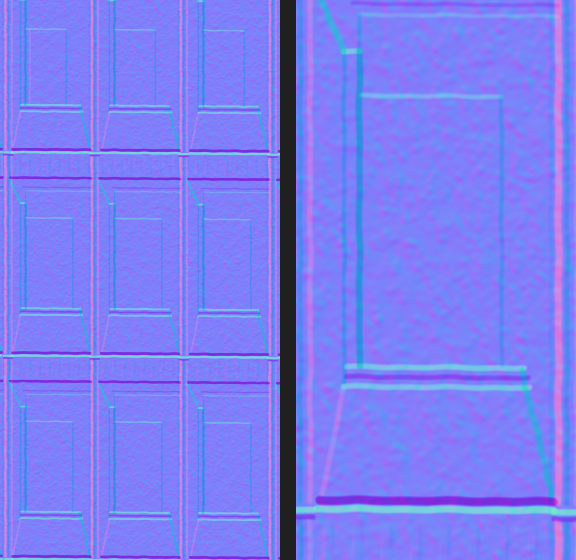
Left, the full canvas; right, a detail of the centre.
Write a Shadertoy shader that draws this texture map.

```glsl
// Tangent-space normal map of panelled wainscot: framed panels, sloped sills, ledges and posts.

// Layout in design units: the canvas is 384 wide and 768 high, y down
const vec2  CANVAS = vec2(384.0, 768.0);
const vec2  CELL   = vec2(122.0, 279.0);
const vec2  ORIGIN = vec2(8.0, -68.0);
const float TILT   = 0.008;       // slight sag of the rows to the right
const float WOBBLE = 0.35;        // hand-worn waviness of edges
const float EDGE_SOFTNESS = 0.8;
const float BAND_BOTTOM = 34.0;
const float SILL_TOP    = 222.0;
const float SILL_BOTTOM = 274.0;

// Surface slopes (x right, y up) of the facing edges
const vec2 UP    = vec2(-0.08, 0.85);
const vec2 DOWN  = vec2(-0.03, -0.85);
const vec2 RIGHT = vec2(0.90, 0.03);
const vec2 LEFT  = vec2(-0.75, 0.12);

const vec2  GRAIN_DIR = vec2(-0.82, 0.57);
const float GRAIN_AMOUNT = 0.42;
const vec2  BASE_SLOPE = vec2(0.0, -0.005);
const float BLUE_GAIN = 0.96;

float softness;

vec2 hash2(vec2 p) {
    vec3 q = fract(vec3(p.xyx) * vec3(0.1031, 0.103, 0.0973));
    q += dot(q, q.yzx + 33.33);
    return fract((q.xx + q.yz) * q.zy);
}

// Slope of cellular bumps and pits scattered around jittered points
vec2 cellSlope(vec2 p) {
    vec2 id = floor(p), f = p - id, sum = vec2(0.0);
    for (int y = -1; y <= 1; y++)
    for (int x = -1; x <= 1; x++) {
        vec2 o = vec2(x, y);
        vec2 d = o + hash2(id + o) - f;
        float k = max(0.0, 1.0 - dot(d, d));
        sum += d * k * k * (2.0 * hash2(id + o + 57.0).x - 0.7);
    }
    return sum;
}

float stroke(float d, float halfWidth) {
    return 1.0 - smoothstep(halfWidth - softness, halfWidth + softness, abs(d));
}

float segment(vec2 p, vec2 a, vec2 b, float halfWidth) {
    vec2 pa = p - a, ba = b - a;
    float t = clamp(dot(pa, ba) / dot(ba, ba), 0.0, 1.0);
    return stroke(length(pa - ba * t), halfWidth);
}

float hLine(vec2 p, float y, float x0, float x1, float w) {
    return segment(p, vec2(x0, y), vec2(x1, y), w);
}

float vLine(vec2 p, float x, float y0, float y1, float w) {
    return segment(p, vec2(x, y0), vec2(x, y1), w);
}

// Recessed frame with a raised field; the top row has a smaller field
vec2 panelSlope(vec2 p, vec2 id) {
    bool topRow = id.y < 0.5;
    float fieldTop   = topRow ? 109.0 : 89.0;
    float fieldRight = topRow ? 83.0 : 92.0;
    vec2 s = DOWN * 0.30 * hLine(p, 47.0, 24.0, 118.0, 0.9);
    s += UP   * 0.30 * hLine(p, 52.0, 27.0, 118.0, 0.9);
    s += LEFT * 0.45 * vLine(p, 27.0, 52.0, 69.0, 0.9);
    s += vec2(-0.65, 0.45) * segment(p, vec2(5.0, 36.0), vec2(20.0, 68.0), 1.3);
    s += UP   * 0.75 * hLine(p, 69.0, 20.0, 27.0, 1.2);
    s += LEFT * 0.55 * vLine(p, 20.0, 69.0, SILL_TOP, 1.0);
    s += LEFT * vLine(p, 27.0, 69.0, 213.0, 1.4);
    s += UP   * 0.48 * hLine(p, fieldTop, 28.0, fieldRight, 1.0);
    s += LEFT * 0.48 * vLine(p, fieldRight, fieldTop, 212.0, 1.0);
    if (topRow && id.x < 0.5) s += RIGHT * 0.4 * vLine(p, 33.0, fieldTop, 212.0, 0.9);
    return s;
}

// Stepped moulding above a trapezoid sill
vec2 sillSlope(vec2 p) {
    vec2 s = UP * 0.75 * hLine(p, 213.0, 21.0, 102.0, 1.2);
    s += DOWN * 0.50 * hLine(p, 217.5, 21.0, 104.0, 1.1);
    s += UP   * 0.70 * hLine(p, SILL_TOP, 20.0, 105.0, 1.2);
    s += RIGHT * 0.40 * segment(p, vec2(20.0, SILL_TOP), vec2(10.0, 271.0), 1.2);
    s += vec2(-0.65, 0.35) * segment(p, vec2(101.0, 214.0), vec2(115.0, 271.0), 1.3);
    return s + DOWN * hLine(p, SILL_BOTTOM, 9.0, 116.0, 1.8);
}

// Ledge band with rounded ends and faint vertical wear streaks
vec2 bandSlope(vec2 p, float ledgeY, vec2 id) {
    vec2 s = DOWN * hLine(p, BAND_BOTTOM, 6.0, 117.0, 1.7);
    s += UP * hLine(vec2(p.x, ledgeY), -1.0, 8.0, 116.0, 1.5);
    s += LEFT  * 0.40 * vLine(p, 5.0, 4.0, 31.0, 0.9);
    s += RIGHT * 0.35 * vLine(p, 117.0, 4.0, 31.0, 0.9);
    float phase = 6.3 * hash2(id + 9.0).x;
    float streak = sin(p.x * 0.71 + phase) * sin(p.x * 0.23 + 2.0 * phase + 0.06 * p.y);
    float inside = smoothstep(3.0, 8.0, p.y) * (1.0 - smoothstep(24.0, 32.0, p.y));
    return s + vec2(0.13 * streak * streak * streak * inside, 0.0);
}

// Full-height beaded post with a small cap at each ledge
vec2 postSlope(float x, float ledgeY, float wear) {
    float shaft = smoothstep(2.0, 5.0, abs(ledgeY));
    vec2 s = RIGHT * stroke(x + 4.0, 1.5) * wear;
    s += LEFT  * 0.60 * stroke(x, 1.1) * wear;
    s += RIGHT * 0.48 * stroke(x - 4.5, 1.2);
    s += LEFT  * 0.25 * stroke(x + 7.5, 0.9);
    vec2 cap = UP * stroke(ledgeY + 0.5, 1.3) + DOWN * 0.6 * stroke(ledgeY - 2.8, 1.1);
    return s * shaft + cap * stroke(x, 7.0);
}

void mainImage(out vec4 fragColor, in vec2 fragCoord) {
    vec2 uv = fragCoord / iResolution.xy;
    vec2 p = vec2(uv.x, 1.0 - uv.y) * CANVAS;
    softness = max(EDGE_SOFTNESS, 0.6 * CANVAS.y / iResolution.y);

    // Worn, gently sagging grid of cells
    vec2 q = p - ORIGIN;
    q.y -= TILT * (p.x - 0.5 * CANVAS.x);
    q += WOBBLE * vec2(sin(p.y * 0.19) * sin(p.y * 0.047), sin(p.x * 0.23) * sin(p.x * 0.071));
    vec2 id = floor(q / CELL);
    vec2 local = q - id * CELL;
    float ledgeY = q.y - CELL.y * round(q.y / CELL.y);
    float post = round(q.x / CELL.x);
    float postX = q.x - CELL.x * post - (post < 0.5 ? 3.5 : 0.0);
    float wear = 0.87 + 0.13 * sin(p.y * 0.31 + post) * sin(p.y * 0.83);

    vec2 slope = BASE_SLOPE + panelSlope(local, id) + sillSlope(local);
    slope += bandSlope(local, ledgeY, id) + postSlope(postX, ledgeY, wear);

    // Leathery grain, raked mostly along one diagonal
    vec2 grain = cellSlope(p / 3.6) + 0.5 * cellSlope(p / 8.5 + 31.0);
    slope += GRAIN_AMOUNT * (GRAIN_DIR * dot(grain, GRAIN_DIR) + 0.35 * grain);

    vec3 normal = normalize(vec3(slope, 1.0));
    fragColor = vec4(0.5 + 0.5 * normal * vec3(1.0, 1.0, BLUE_GAIN), 1.0);
}
```
